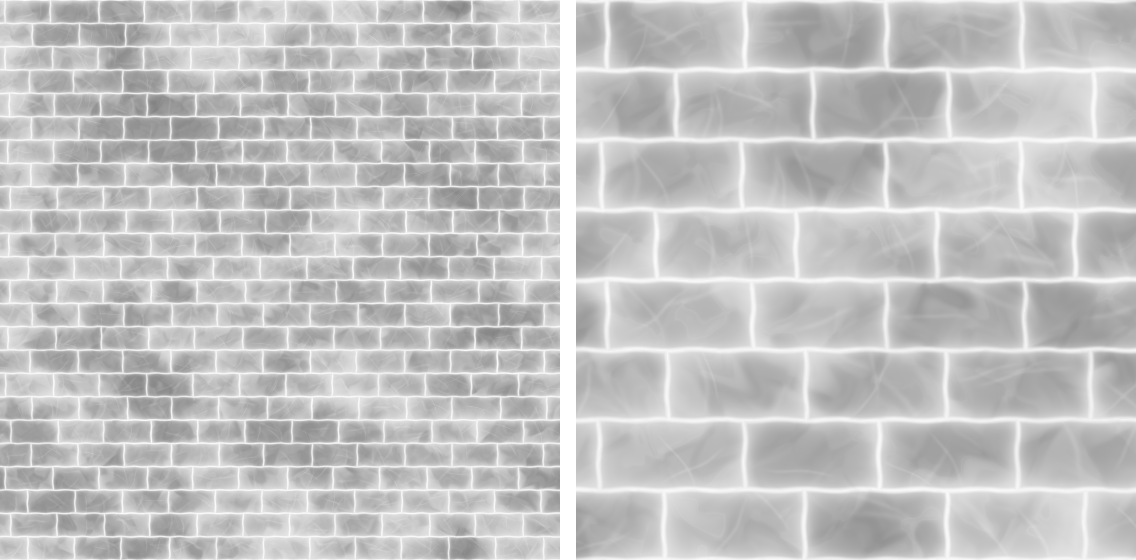
Left, the full canvas; right, a detail of the centre.
A WebGL 2 fragment shader for this texture map:

```glsl
#version 300 es
precision highp float;

uniform vec2 u_resolution;
out vec4 fragColor;

float hash(vec2 p) {
    vec3 q = fract(vec3(p.xyx) * vec3(0.1031, 0.1030, 0.0973));
    q += dot(q, q.yzx + 33.33);
    return fract((q.x + q.y) * q.z);
}

// Tileable cellular noise: random cell values blended by distance to their points
float cellNoise(vec2 p, float cells) {
    p *= cells;
    vec2 base = floor(p);
    float total = 0.0, weights = 0.0;
    for (int y = -1; y <= 1; y++) {
        for (int x = -1; x <= 1; x++) {
            vec2 cell = base + vec2(x, y);
            vec2 id = mod(cell, cells) + cells;
            vec2 toPoint = cell + vec2(hash(id), hash(id + 57.0)) - p;
            float weight = exp(-5.0 * dot(toPoint, toPoint));
            total += weight * hash(id + 113.0);
            weights += weight;
        }
    }
    return total / weights;
}

// Small displacement of the joint to the left of a brick
float jointShift(float column, float row) {
    return 0.06 * hash(vec2(mod(column, 12.0) + 3.0, row + 41.0));
}

// Faint curved scratches, some bricks having none
float scratches(vec2 local, vec2 id) {
    float sum = 0.0;
    for (int i = 0; i < 4; i++) {
        vec2 seed = id + 31.0 * float(i + 1);
        float angle = 6.283 * hash(seed);
        vec2 along = vec2(cos(angle), sin(angle));
        vec2 q = local - 0.05 * vec2(hash(seed + 5.0) - 0.5, 0.5 * hash(seed + 9.0) - 0.25);
        float t = dot(q, along);
        float side = dot(q, vec2(-along.y, along.x)) + 0.0015 * sin(t * 110.0 + angle);
        float thickness = mix(0.0007, 0.0022, hash(seed + 13.0));
        float stroke = exp(-side * side / (thickness * thickness));
        sum += stroke * smoothstep(0.026, 0.008, abs(t)) * step(0.45, hash(seed + 17.0));
    }
    return min(sum, 1.3);
}

void main() {
    vec2 uv = gl_FragCoord.xy / u_resolution;
    float pixel = 1.0 / min(u_resolution.x, u_resolution.y);

    // Running bond: 12 bricks across, 24 courses, each course slightly displaced
    vec2 wobble = 0.0005 * sin(6.2832 * (uv.yx * vec2(37.0, 29.0) + uv * 11.0));
    vec2 grid = (uv + wobble) * vec2(12.0, 24.0);
    float row = mod(floor(grid.y), 24.0);
    float bond = 0.14 + 0.48 * (1.0 - mod(row, 2.0));
    grid.x -= bond + 0.14 * (hash(vec2(row, 7.0)) - 0.5);
    float column = floor(grid.x);
    if (fract(grid.x) < jointShift(column, row)) column -= 1.0;
    vec2 brick = vec2(mod(column, 12.0), row) + 1.0;

    // Distances to the joints, in canvas units
    float left = grid.x - column - jointShift(column, row);
    float right = 1.0 + column + jointShift(column + 1.0, row) - grid.x;
    float rise = fract(grid.y);
    vec2 edge = vec2(min(left, right) / 12.0, min(rise, 1.0 - rise) / 24.0);

    // Broad clouds cross the wall, mottling starts afresh in each brick
    float broad = cellNoise(uv, 7.0) - 0.5;
    float patches = cellNoise(uv + 0.37, 17.0) - 0.5;
    vec2 own = uv + vec2(hash(brick), hash(brick + 19.0));
    own += 0.006 * sin(own.yx * 150.0 + 3.0 * sin(own * 70.0));
    float stains = cellNoise(own, 48.0) - 0.5;
    float grain = cellNoise(own, 130.0) - 0.5;

    float tone = 0.675 + 0.13 * broad + 0.11 * patches + 0.09 * stains + 0.045 * grain;
    tone += 0.05 * (hash(brick + 73.0) - 0.5);

    // Veins along stain borders, then scratches
    float vein = smoothstep(0.06, 0.0, abs(stains + 0.3 * grain - 0.08));
    tone += 0.018 * vein * smoothstep(-0.1, 0.25, patches + stains);
    vec2 local = vec2((left - right) / 24.0, (rise - 0.5) / 24.0);
    tone += 0.04 * scratches(local, brick);

    // Uneven pale bloom around the joints
    float reach = 0.0052 * clamp(1.0 + 1.1 * broad + 1.3 * patches + 0.7 * stains, 0.45, 2.0);
    vec2 bloom = exp(-edge / (reach * vec2(1.1, 0.95)));
    float halo = 1.0 - (1.0 - bloom.x) * (1.0 - bloom.y);
    tone = mix(tone, 0.92, 0.86 * halo);

    // Thin bright core of the joints, slightly worn
    float blur = max(0.0012, 0.7 * pixel);
    vec2 core = 1.0 - smoothstep(vec2(0.0013 - blur), vec2(0.0013 + blur), edge);
    float wear = 0.75 + 0.5 * patches + 0.3 * grain;
    tone = mix(tone, 0.98, clamp(max(core.x, core.y) * wear, 0.0, 1.0));

    fragColor = vec4(vec3(clamp(tone, 0.0, 1.0)), 1.0);
}
```
